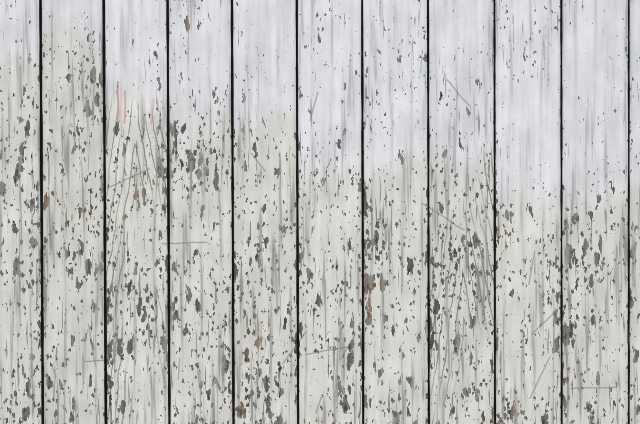
A Shadertoy shader for this texture:

```glsl
#define FIRST_GAP 0.0651
#define BOARD_WIDTH 0.0983
#define WIDENING 0.000404
#define GAP_HALF 0.0019
#define WEAR_LOW 0.22
#define WEAR_HIGH 0.50
#define SCRATCHES 18
#define COOL_PAINT vec3(0.895, 0.905, 0.92)
#define WARM_PAINT vec3(0.885, 0.885, 0.865)
#define BARE_WOOD vec3(0.46, 0.455, 0.44)
#define RUST vec3(0.47, 0.37, 0.28)
#define GAP_COLOR vec3(0.09, 0.09, 0.10)

float hash(vec2 p) {
    vec3 q = fract(vec3(p.xyx) * 0.1031);
    q += dot(q, q.yzx + 33.33);
    return fract((q.x + q.y) * q.z);
}

// Layered, rotated sines, roughly -1 to 1
float waves(vec2 p) {
    float sum = 0.0, amp = 0.5;
    for (int i = 0; i < 4; i++) {
        p = mat2(0.8, 0.6, -0.6, 0.8) * p * 1.8 + 1.7;
        sum += amp * sin(p.x + 1.3 * sin(p.y));
        amp *= 0.58;
    }
    return sum;
}

// Cellular noise: ragged flakes whose number and size grow with cover
float flakes(vec2 p, vec2 cell, float cover) {
    vec2 g = p / cell;
    g += 0.25 * vec2(waves(g * 2.5), waves(g * 2.0 + 9.0));
    vec2 id = floor(g);
    float depth = -1.0;
    for (int y = -1; y <= 1; y++)
    for (int x = -1; x <= 1; x++) {
        vec2 c = id + vec2(x, y);
        vec2 center = c + vec2(hash(c), hash(c + 57.3));
        float radius = 0.7 * (cover - hash(c + 113.7));
        depth = max(depth, radius - length(g - center));
    }
    float soft = 0.5 / (iResolution.x * cell.x);
    return smoothstep(-soft, soft, depth);
}

float segment(vec2 p, vec2 a, vec2 d) {
    return length(p - a - d * clamp(dot(p - a, d) / dot(d, d), 0.0, 1.0));
}

void mainImage(out vec4 fragColor, in vec2 fragCoord) {
    float px = 1.0 / iResolution.x;
    vec2 q = fragCoord * px;
    float v = fragCoord.y / iResolution.y;

    // Boards widen slightly to the right and lean a little on the left
    float x = q.x - 0.004 * (0.5 - v) * (1.0 - q.x);
    float t = (sqrt(BOARD_WIDTH * BOARD_WIDTH + 4.0 * WIDENING * (x - FIRST_GAP)) - BOARD_WIDTH) / (2.0 * WIDENING);
    float board = floor(t), f = fract(t);
    float seed = hash(vec2(board + 20.0, 4.0));
    float edge = min(f, 1.0 - f) * (BOARD_WIDTH + 2.0 * WIDENING * t);
    vec2 p = vec2(x, q.y + 3.0 * seed);

    // Wear: cleaner above a line that differs from board to board
    float cleanLine = mix(0.85, 0.5, board / 9.0) + 0.16 * (seed - 0.5);
    float patches = waves(p * vec2(17.0, 8.0) + board);
    float low = 1.0 - smoothstep(cleanLine - 0.08, cleanLine + 0.06, v + 0.05 * patches);
    float wear = mix(WEAR_LOW, WEAR_HIGH, low) + 0.2 * patches;
    wear += 0.12 * (1.0 - smoothstep(0.0, 0.012, edge));

    // Paint with fine grain and dirt
    float grain = waves(p * vec2(160.0, 7.0));
    float blotch = waves(p * vec2(45.0, 30.0) + 5.0);
    vec3 color = mix(COOL_PAINT, WARM_PAINT, low);
    color -= 0.03 + 0.03 * seed + 0.035 * grain + 0.03 * blotch + 0.05 * max(wear, 0.0);
    color *= 1.0 - 0.25 * smoothstep(0.35, 0.9, grain) * clamp(wear * 1.5, 0.0, 1.0);

    // Arched growth rings on every fifth board
    if (mod(board, 5.0) == 1.0) {
        float arch = abs(f - 0.5 + 0.1 * waves(vec2(board, q.y * 4.0))) * 9.0 + q.y * 14.0;
        float ring = smoothstep(0.7, 1.0, sin(6.2832 * (arch + 0.15 * blotch)));
        float shown = low * smoothstep(-0.3, 0.5, waves(p * vec2(22.0, 7.0)));
        color = mix(color, BARE_WOOD, 0.65 * ring * shown);
    }

    // Cracks, flakes and specks down to the wood
    float rusty = smoothstep(0.35, 0.8, waves(p * vec2(13.0, 9.0) + 31.0));
    vec3 wood = mix(BARE_WOOD, RUST, 0.6 * rusty) * (0.95 + 0.35 * grain);
    color = mix(color, wood, 0.6 * flakes(p + 3.0, vec2(0.005, 0.07), wear * 0.8));
    color = mix(color, wood, 0.9 * flakes(p, vec2(0.014, 0.034), wear));
    color = mix(color, wood * 0.7, 0.8 * flakes(p + 7.0, vec2(0.006, 0.011), wear * 0.95));

    // Thin scratches at random angles
    for (int i = 0; i < SCRATCHES; i++) {
        vec2 s = vec2(float(i) * 3.7, 11.0);
        vec2 start = vec2(hash(s), 0.55 * hash(s + 5.0));
        float angle = 6.2832 * hash(s + 9.0);
        vec2 span = mix(0.02, 0.08, hash(s + 13.0)) * vec2(cos(angle), sin(angle));
        float d = segment(q + 0.001 * blotch, start, span);
        color = mix(color, BARE_WOOD, 0.5 * (1.0 - smoothstep(0.0, 0.0006 + px, d)));
    }

    // Faded red strokes
    for (int i = 0; i < 3; i++) {
        float n = float(i);
        vec2 start = vec2(0.183 + 0.011 * n + 0.016 * n * (n - 1.0), 0.47);
        float d = segment(q + 0.0015 * blotch, start, vec2(0.002, 0.065 - 0.014 * n));
        color = mix(color, vec3(0.76, 0.36, 0.36), (0.6 - 0.15 * n) * (1.0 - smoothstep(0.0, 0.001 + px, d)));
    }

    // Dark gaps with softly shaded board edges
    color *= 1.0 - 0.22 * exp(-edge / 0.0025);
    float gap = GAP_HALF * mix(1.0, 0.6, floor(t + 0.5) / 9.0) + 0.0004 * waves(vec2(q.y * 30.0, floor(t + 0.5)));
    color = mix(GAP_COLOR, color, smoothstep(gap - 0.5 * px, gap + 0.7 * px, edge));

    fragColor = vec4(clamp(color, 0.0, 1.0), 1.0);
}
```
